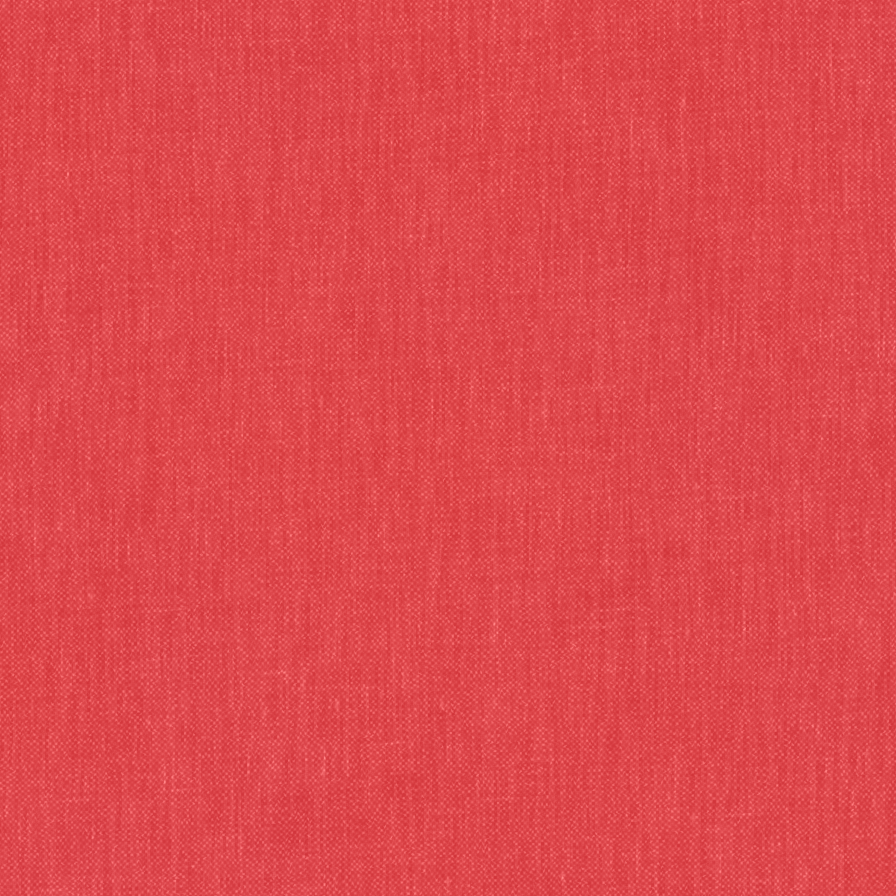
Write a WebGL 1 fragment shader that draws this texture.

```glsl
precision highp float;
// Coral red linen: fine plain weave with pale thread streaks and slubs.
uniform vec2 u_resolution;

const float PI = 3.14159265;
const vec2 THREADS = vec2(306.0, 290.0);
const vec3 CLOTH = vec3(0.873, 0.288, 0.305);
const vec3 TONE_STEP = vec3(0.025, 0.040, 0.038);
const vec3 PINK_SHIFT = vec3(-0.003, 0.001, 0.009);

float hash(vec2 p, float seed) {
  vec3 q = fract(vec3(p.xyx) * 0.1031 + seed * 0.0717);
  q += dot(q, q.yzx + 33.33);
  return fract((q.x + q.y) * q.z);
}

// Drift of a value along one thread, from -0.5 to 0.5
float threadDrift(float thread, float along, float seed) {
  float knot = floor(along);
  float blend = smoothstep(0.0, 1.0, along - knot);
  float a = hash(vec2(thread, knot), seed);
  float b = hash(vec2(thread, knot + 1.0), seed);
  return mix(a, b, blend) - 0.5;
}

// Soft large patches from layered sines, roughly -1 to 1
float patches(vec2 p) {
  float sum = 0.0;
  float weight = 0.5;
  for (int i = 0; i < 4; i++) {
    sum += weight * sin(p.x + 1.7 * sin(p.y * 0.8)) * cos(p.y + 0.9 * sin(p.x));
    p = mat2(0.8, 0.6, -0.6, 0.8) * p * 1.9 + 2.3;
    weight *= 0.65;
  }
  return sum;
}

// One soft elongated mark per cell, present with the given chance
float marks(vec2 p, vec2 grid, vec2 radius, float chance, float seed) {
  vec2 cell = floor(p * grid);
  vec2 jitter = vec2(hash(cell, seed + 1.0), hash(cell, seed + 2.0));
  vec2 centre = (cell + mix(vec2(0.3), vec2(0.7), jitter)) / grid;
  float size = hash(cell, seed + 3.0);
  // Vary the long axis more than the thin one
  vec2 spread = radius.y > radius.x ? vec2(0.85, 0.3) : vec2(0.3, 0.85);
  vec2 q = (p - centre) / (radius * mix(spread, vec2(1.0), size));
  float present = step(hash(cell, seed + 4.0), chance);
  return present * exp(-dot(q, q)) * mix(0.4, 1.0, hash(cell, seed + 5.0));
}

// Pale raised crossings of uneven brightness, around zero
float weave(vec2 threadPos, vec2 crossing) {
  float checker = cos(PI * threadPos.x) * cos(PI * threadPos.y);
  float grain = hash(crossing, 9.0);
  float raised = checker + 0.4 * checker * checker - 0.1;
  return 1.65 * raised * mix(0.5, 1.5, grain) + 1.3 * (grain - 0.5);
}

void main() {
  vec2 p = gl_FragCoord.xy / u_resolution;

  // The weft climbs gently to the right, the warp wavers slightly
  vec2 cloth = p;
  cloth.x += 0.0012 * sin(p.y * 13.0 + 2.0 * sin(p.x * 9.0));
  cloth.y += -0.07 * p.x + 0.003 * sin(p.x * 8.0 + p.y * 5.0);

  // Uneven thread spacing breaks up the regular lattice
  vec2 threadPos = cloth * THREADS;
  vec2 rough = floor(threadPos + 0.5);
  threadPos.x += 0.5 * threadDrift(rough.y, cloth.x * 70.0, 3.0);
  threadPos.y += 0.5 * threadDrift(rough.x, cloth.y * 70.0, 5.0);
  threadPos += 0.3 * sin(cloth.yx * 61.0 + 3.0 * sin(cloth * 47.0));
  vec2 crossing = floor(threadPos + 0.5);

  // Fade the weave where threads become finer than pixels
  float pixelsPerThread = u_resolution.x / THREADS.x;
  float detail = smoothstep(0.8, 1.5, pixelsPerThread);
  float weaveTone = detail * weave(threadPos, crossing);
  float tone = weaveTone;
  tone += 1.3 * threadDrift(rough.x, cloth.y * 24.0, 20.0);
  tone += 0.6 * threadDrift(rough.y, cloth.x * 20.0, 30.0);

  // Thin pale streaks along warp and weft
  float streaks = 0.0;
  for (int i = 0; i < 3; i++) {
    float layer = float(i);
    float seed = 40.0 + layer * 11.0;
    vec2 shifted = cloth + vec2(0.371, 0.537) * layer + 1.0;
    streaks += 2.2 * marks(shifted, vec2(72.0, 7.0), vec2(0.0012, 0.025), 0.27, seed);
    streaks += 1.7 * marks(shifted, vec2(8.0, 60.0), vec2(0.021, 0.0012), 0.10, seed + 50.0);
  }
  // The crossings show through as beads along each streak
  tone += streaks * clamp(0.85 + 0.2 * weaveTone, 0.4, 1.3);

  // Small thick slubs
  tone += 3.2 * marks(cloth + 1.0, vec2(15.0, 14.0), vec2(0.0022, 0.006), 0.24, 120.0);
  tone += 2.6 * marks(cloth + 1.4, vec2(31.0, 29.0), vec2(0.0017, 0.003), 0.14, 130.0);

  tone += 0.16 * patches(p * 9.0) - 0.1;
  vec3 colour = CLOTH + TONE_STEP * tone + PINK_SHIFT * patches(p * 5.0 + 4.0);
  gl_FragColor = vec4(clamp(colour, 0.0, 1.0), 1.0);
}
```
